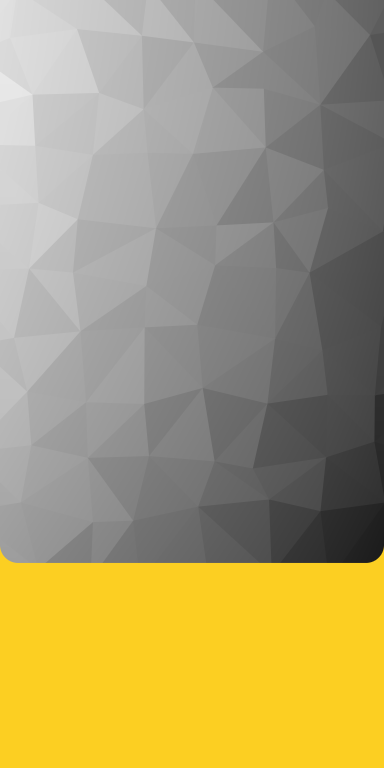
Give the GLSL for this background, as a WebGL 2 fragment shader.

```glsl
#version 300 es
precision highp float;

uniform vec2 u_resolution;
out vec4 fragColor;

// Lengths are in canvas widths, so the canvas spans 1 by 2.
const vec3 YELLOW = vec3(0.988, 0.812, 0.133);
const float CANVAS_TOP = 2.0;
const float PANEL_BOTTOM = 0.534;
const float CORNER_RADIUS = 0.047;
const vec2 GRID_ORIGIN = vec2(0.065, 1.901);
const float CELL = 0.155;
const float JITTER = 0.25;
const float FACET_CONTRAST = 0.065;
const float FACET_GRADIENT = 0.4;

float hash(vec2 p) {
    return fract(sin(dot(p, vec2(127.1, 311.7))) * 43758.5453);
}

// Grid point moved by a random offset
vec2 vertex(vec2 id) {
    vec2 offset = vec2(hash(id), hash(id + 37.3)) * 2.0 - 1.0;
    return GRID_ORIGIN + CELL * (id + JITTER * offset);
}

// Light at the upper left, dark at the lower right
float tone(vec2 p) {
    float x = clamp(p.x, 0.0, 1.0);
    float depth = CANVAS_TOP - p.y;
    return 0.90 - 0.48 * x - 0.05 * pow(x, 8.0) - 0.05 * depth - 0.10 * depth * depth;
}

// Signed distance to an edge, positive on its left
float edgeDistance(vec2 p, vec2 a, vec2 b) {
    vec2 e = normalize(b - a);
    vec2 d = p - a;
    return e.x * d.y - e.y * d.x;
}

// Adds one counterclockwise facet as (weighted tone, weight)
void addFacet(inout vec2 sum, vec2 p, vec2 a, vec2 b, vec2 c, vec2 seed, float pixel) {
    float inside = min(edgeDistance(p, a, b), min(edgeDistance(p, b, c), edgeDistance(p, c, a)));
    float weight = clamp(0.5 + inside / pixel, 0.0, 1.0);
    float shade = tone(mix((a + b + c) / 3.0, p, FACET_GRADIENT));
    shade += FACET_CONTRAST * (hash(seed) - 0.5);
    sum += weight * vec2(shade, 1.0);
}

// Jittered grid, each cell split along its shorter diagonal
float facets(vec2 p, float pixel) {
    vec2 home = floor((p - GRID_ORIGIN) / CELL);
    vec2 sum = vec2(0.0);
    for (int j = -1; j <= 1; j++) {
        for (int i = -1; i <= 1; i++) {
            vec2 id = home + vec2(i, j);
            vec2 a = vertex(id);
            vec2 b = vertex(id + vec2(1.0, 0.0));
            vec2 c = vertex(id + vec2(1.0, 1.0));
            vec2 d = vertex(id + vec2(0.0, 1.0));
            bool rising = distance(a, c) < distance(b, d);
            addFacet(sum, p, a, b, rising ? c : d, id + 71.9, pixel);
            addFacet(sum, p, rising ? a : b, c, d, id + 13.7, pixel);
        }
    }
    return sum.x / max(sum.y, 0.001);
}

float roundedBox(vec2 p, vec2 center, vec2 halfSize, float radius) {
    vec2 q = abs(p - center) - halfSize + radius;
    return length(max(q, 0.0)) + min(max(q.x, q.y), 0.0) - radius;
}

void main() {
    vec2 p = gl_FragCoord.xy / u_resolution * vec2(1.0, CANVAS_TOP);
    float pixel = 1.0 / u_resolution.x;

    // Panel runs past the top, so only its lower corners show
    vec2 halfSize = vec2(0.5, 1.0);
    vec2 center = vec2(0.5, PANEL_BOTTOM + halfSize.y);
    float panel = roundedBox(p, center, halfSize, CORNER_RADIUS);
    float coverage = clamp(0.5 - panel / pixel, 0.0, 1.0);

    vec3 color = mix(YELLOW, vec3(facets(p, pixel)), coverage);
    fragColor = vec4(color, 1.0);
}
```
